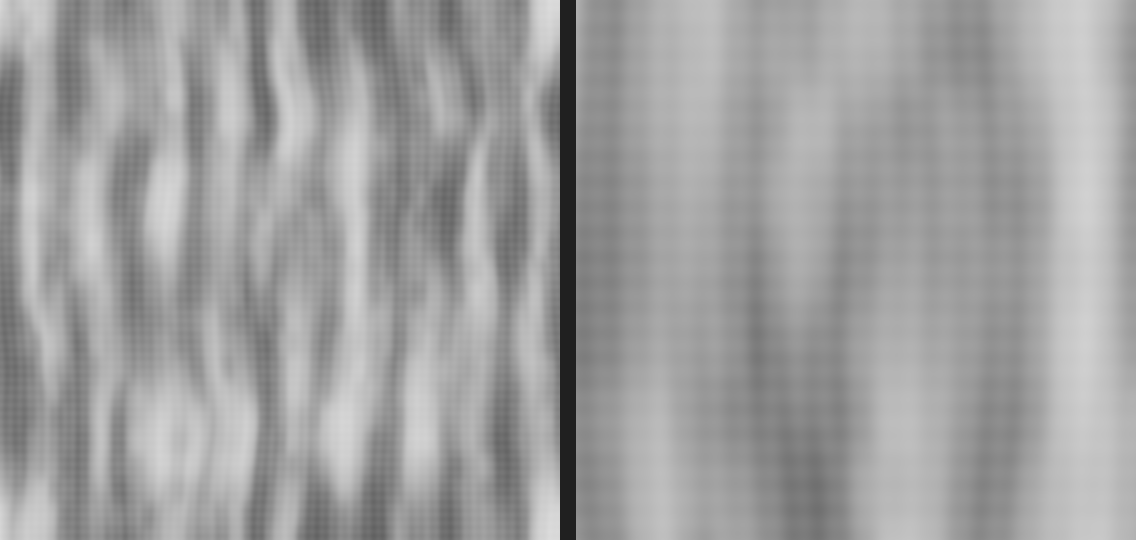
Left: the whole. Right: its middle third, enlarged.
This texture is drawn by a Shadertoy shader. Its source:

```glsl
// Soft grey vertical streaks, like a blurred ribbed cloth with a faint weave.
// Nine wavering ribs are broken up by layers of tall, wrapping value noise;
// fine columns and rows of thread lie on top. Everything tiles on the unit square.

const float TAU = 6.2831853;
const float RIBS = 9.0;
const vec2 THREADS = vec2(60.0, 64.0);
const float MID_GREY = 0.628;
const float TONE_RANGE = 0.27;

// Integer hash of a lattice cell, from -1 to 1
float hashCell(vec2 cell, float seed) {
    uvec3 q = uvec3(cell, seed) * uvec3(1597u, 3812u, 2749u);
    uint n = (q.x ^ (q.y << 7) ^ (q.z << 13)) + q.x * 31u + q.y * 17u;
    n = (n ^ (n >> 15)) * 73244u + 9781u;
    n = (n ^ (n >> 13)) * 60493u;
    n ^= n >> 16;
    return float(n & 65535u) / 32767.5 - 1.0;
}

// Smooth value noise that wraps after a whole number of cells
float wrapNoise(vec2 uv, vec2 cells, float seed) {
    vec2 p = uv * cells;
    vec2 base = floor(p);
    vec2 f = p - base;
    f = f * f * f * (f * (f * 6.0 - 15.0) + 10.0);
    vec2 lo = mod(base, cells);
    vec2 hi = mod(base + 1.0, cells);
    float bottom = mix(hashCell(lo, seed), hashCell(vec2(hi.x, lo.y), seed), f.x);
    float top = mix(hashCell(vec2(lo.x, hi.y), seed), hashCell(hi, seed), f.x);
    return mix(bottom, top, f.y);
}

// Sideways drift that makes the streaks waver
float waver(vec2 uv) {
    return 0.013 * wrapNoise(uv, vec2(5.0, 4.0), 1.0)
         + 0.005 * wrapNoise(uv, vec2(10.0, 9.0), 2.0);
}

// Broad ribs plus tall patches of several widths
float streaks(vec2 uv) {
    float rib = -cos(TAU * (RIBS * uv.x - 0.23));
    float tone = 0.092 * rib;
    tone += 0.105 * wrapNoise(uv, vec2(9.0, 3.0), 3.0);
    tone += 0.135 * wrapNoise(uv, vec2(19.0, 5.0), 4.0);
    tone += 0.105 * wrapNoise(uv, vec2(32.0, 6.0), 5.0);
    tone += 0.035 * wrapNoise(uv, vec2(40.0, 22.0), 6.0);
    return tone;
}

// Soft columns and rows of thread
float weave(vec2 uv, vec2 threads) {
    vec2 wave = cos(TAU * uv * threads);
    return 0.6 * wave.x + 0.4 * wave.y;
}

void mainImage(out vec4 fragColor, in vec2 fragCoord) {
    vec2 uv = fragCoord / iResolution.xy;
    float drift = waver(uv);
    vec2 streakUv = uv + vec2(drift, 0.0);

    // Compress the extremes so that no patch turns black or white
    float tone = TONE_RANGE * tanh(streaks(streakUv) / TONE_RANGE);
    float grey = MID_GREY + tone;

    // The weave shows most in the darker streaks
    float threadStrength = mix(0.026, 0.008, smoothstep(0.42, 0.78, grey));
    grey += threadStrength * weave(uv + vec2(0.5 * drift, 0.0), THREADS);

    fragColor = vec4(vec3(grey), 1.0);
}
```
